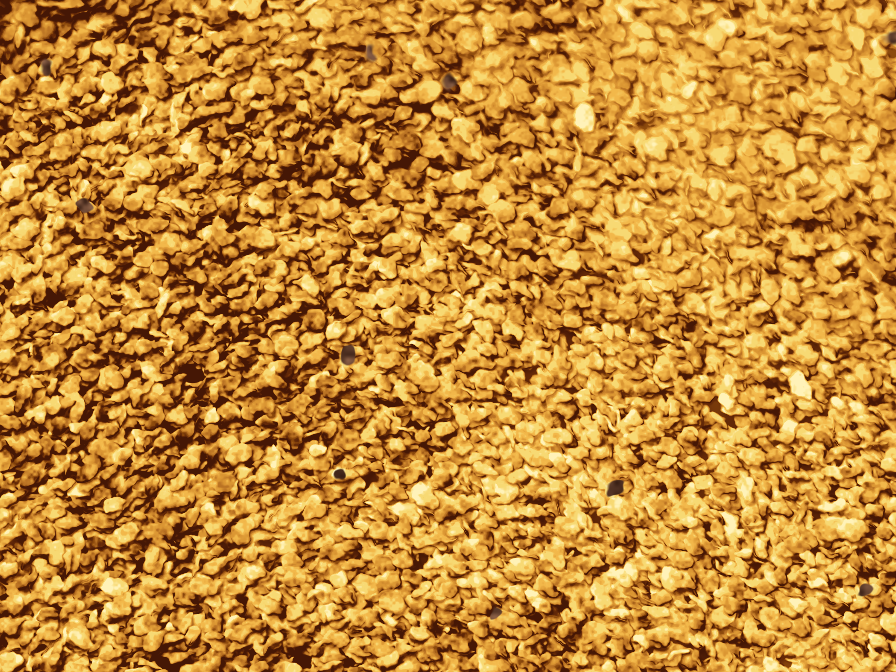
This texture is drawn by a Shadertoy shader. Its source:

```glsl
// A sunlit heap of crumpled golden flakes, drifting out of focus toward the back.

vec4 hash4(vec2 p) {
    vec4 q = fract(p.xyxy * vec4(0.1031, 0.1030, 0.0973, 0.1099));
    q += dot(q, q.wzxy + 33.33);
    return fract((q.xxyz + q.yzzw) * q.zywx);
}

float noise(vec2 p) {
    vec2 i = floor(p), f = fract(p);
    f = f * f * (3.0 - 2.0 * f);
    return mix(mix(hash4(i).x, hash4(i + vec2(1, 0)).x, f.x),
               mix(hash4(i + vec2(0, 1)).x, hash4(i + vec2(1, 1)).x, f.x), f.y);
}

vec2 noise2(vec2 p) {
    return vec2(noise(p), noise(p + 41.7)) - 0.5;
}

mat2 rotation(float a) {
    return mat2(cos(a), -sin(a), sin(a), cos(a));
}

// Approximate signed distance to an ellipse
float ellipse(vec2 p, vec2 radii) {
    float k = length(p / radii);
    return k * (k - 1.0) / max(length(p / (radii * radii)), 0.001);
}

// Tone ramp from deep brown to pale gold
vec3 goldRamp(float t) {
    vec3 c = mix(vec3(0.27, 0.09, 0.02), vec3(0.39, 0.16, 0.03), smoothstep(-0.15, 0.02, t));
    c = mix(c, vec3(0.55, 0.29, 0.05), smoothstep(0.02, 0.12, t));
    c = mix(c, vec3(0.73, 0.45, 0.14), smoothstep(0.12, 0.26, t));
    c = mix(c, vec3(0.86, 0.59, 0.20), smoothstep(0.26, 0.47, t));
    c = mix(c, vec3(0.95, 0.72, 0.29), smoothstep(0.47, 0.70, t));
    c = mix(c, vec3(0.97, 0.85, 0.45), smoothstep(0.74, 0.95, t));
    return mix(c, vec3(1.0, 0.95, 0.72), smoothstep(1.08, 1.4, t));
}

// Paints one layer of overlapping flakes over the tone below
float flakeLayer(float tone, vec2 p, float layer, float blur, float soft) {
    const float cellSize = 0.028;
    vec2 shift = layer * vec2(3.173, 5.719);
    vec2 w = p + shift + 0.010 * noise2(p * 65.0 + shift) + 0.004 * noise2(p * 160.0 - shift);
    float grain = 0.6 * noise(p * 110.0 + shift * 7.0) + 0.4 * noise(p * 230.0 - shift);
    float slope = mix(0.4, -0.5, smoothstep(0.15, 0.95, p.x));

    for (int j = 1; j >= -1; j--)
    for (int i = -1; i <= 1; i++) {
        vec2 cell = floor(w / cellSize) + vec2(i, j);
        vec4 h = hash4(cell + layer * 17.0);
        vec4 g = hash4(cell + layer * 31.0 + 211.0);
        if (g.w < 0.15) continue;
        vec2 o = w - (cell + h.xy) * cellSize;
        float aspect = mix(0.18, 0.8, h.z);
        vec2 radii = mix(0.012, 0.021, g.x) * vec2(1.0, aspect);
        mat2 turn = rotation(slope + (g.y + g.z - 1.0) * 1.3);

        // Shadow cast down and to the right
        float shade = ellipse(turn * (o - vec2(0.003, -0.005)), radii);
        tone *= 1.0 - 0.62 * (1.0 - smoothstep(-0.002 - soft, 0.002 + soft, shade));

        // Crumpled, randomly tilted face with a dark lower rim
        float d = ellipse(turn * o, radii);
        float light = dot(o, vec2(-0.5, 0.85)) / radii.x;
        float face = 0.50 + 0.42 * h.w + 0.2 * light;
        face += 0.25 * dot(o / radii.x, g.yz * 2.0 - 1.0);
        face += (grain - 0.5) * mix(0.75, 0.4, blur) - 0.2 * (1.0 - aspect);
        face -= 0.4 * smoothstep(-0.004, 0.0, d) * (1.0 - smoothstep(-0.4, 0.2, light));
        face += 0.3 * step(0.95, g.w);
        tone = mix(tone, face, 1.0 - smoothstep(-soft, soft, d));
    }
    return tone;
}

void mainImage(out vec4 fragColor, in vec2 fragCoord) {
    vec2 p = fragCoord / iResolution.y;

    // Focus falls off to the upper right and behind the crest on the left
    float behind = smoothstep(-0.02, 0.1, p.y - 0.85 - 0.3 * p.x);
    float blur = max(smoothstep(0.85, 1.5, p.y + 0.55 * p.x), behind);
    float soft = mix(0.0012, 0.0042, blur) + 0.4 / iResolution.y;

    float tone = 0.05;
    for (int layer = 0; layer < 6; layer++)
        tone = flakeLayer(tone, p, float(layer), blur, soft);

    // Strong sun, then broad patches of light and shade across the heap
    tone = 0.53 + (tone - 0.53) * mix(1.4, 1.25, blur);
    tone += 0.22 * (noise(p * 5.0) - 0.5) + 0.26 * (noise(p * 15.0 + 9.0) - 0.5);
    tone += 0.10 * smoothstep(0.2, 1.0, p.x) - 0.05;
    tone -= 0.25 * behind * (1.0 - smoothstep(0.1, 0.6, p.x));
    vec3 color = goldRamp(tone);

    // A few dark mineral grains
    vec2 cell = floor(p / 0.2);
    vec4 h = hash4(cell + 71.0);
    vec2 o = p - (cell + 0.25 + 0.5 * h.xy) * 0.2 + 0.008 * noise2(p * 90.0);
    float pebble = ellipse(rotation(h.z * 6.0) * o, vec2(0.015, 0.010) * mix(0.6, 1.1, h.z));
    vec3 stone = mix(vec3(0.22, 0.12, 0.08), vec3(0.55, 0.38, 0.28), noise(p * 110.0));
    color = mix(color, stone, step(0.72, h.w) * (1.0 - smoothstep(-soft, soft, pebble)));

    fragColor = vec4(color, 1.0);
}
```
